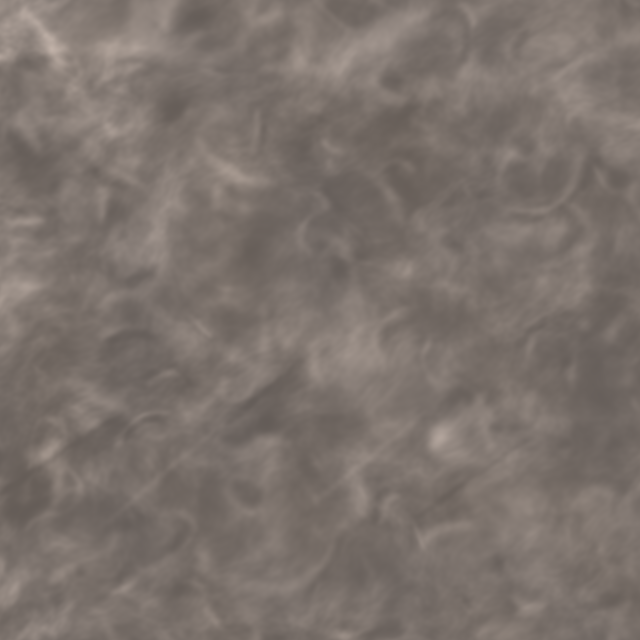
Reproduce this texture procedurally as a WebGL 1 fragment shader.

```glsl
precision highp float;
// Weathered grey-brown stone: soft layered noise mottling, crossed by pale
// broken veins with shaded flanks, scattered oblong stains and flecks,
// a few long slanting scratches and one pale smear near the top edge.
uniform vec2 u_resolution;

const vec3 STONE_TINT = vec3(1.0, 0.922, 0.873);
const float BASE_TONE = 0.474;

vec2 hash2(vec2 p) {
  vec3 q = fract(p.xyx * vec3(0.1031, 0.1030, 0.0973));
  q += dot(q, q.yzx + 33.33);
  return fract((q.xx + q.yz) * q.zy);
}

vec2 rotate(vec2 p, float angle) {
  float c = cos(angle), s = sin(angle);
  return vec2(c * p.x + s * p.y, c * p.y - s * p.x);
}

float cornerSlope(vec2 cell, vec2 offset) {
  float angle = 6.2832 * hash2(cell + 71.0).x;
  return dot(vec2(cos(angle), sin(angle)), offset);
}

// Gradient noise, roughly -0.7 to 0.7
float noise(vec2 p) {
  vec2 i = floor(p), f = p - i;
  vec2 u = f * f * f * (f * (f * 6.0 - 15.0) + 10.0);
  vec2 e = vec2(1.0, 0.0);
  float low = mix(cornerSlope(i, f), cornerSlope(i + e, f - e), u.x);
  float high = mix(cornerSlope(i + e.yx, f - e.yx), cornerSlope(i + 1.0, f - 1.0), u.x);
  return mix(low, high, u.y);
}

// Octaves with a strong middle and a faint fine end keep the look soft
float mottling(vec2 p) {
  float sum = 0.0;
  float weight = 0.85;
  for (int i = 0; i < 5; i++) {
    sum += weight * noise(p);
    p = rotate(p, 0.5) * 2.03 + 17.3;
    weight *= i < 2 ? 0.95 : 0.52;
  }
  return sum;
}

float bell(float x, float width) {
  return exp(-x * x / (width * width));
}

// Pale thread on the zero line of a noise field, darker along one flank
float vein(vec2 p, float scale, float width, vec2 seed) {
  float field = noise(p * scale + seed);
  float broken = smoothstep(0.0, 0.3, noise(p * scale * 1.4 + seed.yx + 5.0));
  return broken * (bell(field, width) - 0.7 * bell(field - 2.2 * width, 1.3 * width));
}

// Oblong soft spots, one possible per grid cell
float spots(vec2 p, float cells, float chance, vec2 radii, float seed) {
  vec2 home = floor(p * cells);
  float sum = 0.0;
  for (int y = -1; y <= 1; y++) {
    for (int x = -1; x <= 1; x++) {
      vec2 cell = home + vec2(float(x), float(y));
      vec2 place = hash2(cell + seed);
      vec2 kind = hash2(cell + seed + 40.0);
      vec2 d = rotate(p - (cell + place) / cells, 0.1 + 1.1 * kind.y);
      d /= radii * (0.6 + 0.6 * place.y);
      sum += step(kind.x, chance) * (0.5 + 0.5 * place.x) * exp(-dot(d, d));
    }
  }
  return sum;
}

// Long thin strokes rising to the right, alternately dark and pale
float scratches(vec2 p) {
  float sum = 0.0;
  for (int i = 0; i < 5; i++) {
    float n = float(i);
    vec2 place = hash2(vec2(n * 3.0 + 2.0, 19.0));
    vec2 middle = vec2((n + 0.5) / 6.0, 0.15 + 0.45 * place.y);
    vec2 d = rotate(p - middle, 0.45 + 0.35 * place.x);
    float along = 1.0 - smoothstep(0.06, 0.16, abs(d.x));
    sum += (mod(n, 2.0) * 2.0 - 1.0) * along * bell(d.y, 0.006);
  }
  return sum;
}

// Bright slanted patch with a pale band trailing to its left
float smear(vec2 p, float wobble) {
  vec2 d = rotate(p - vec2(0.61, 0.945), 0.6) / vec2(0.07, 0.032);
  float height = p.y - 0.9 - 0.015 * sin(p.x * 9.0);
  float band = smoothstep(-0.012, 0.015, height) * exp(-max(height, 0.0) / 0.06);
  band *= 1.0 - smoothstep(0.45, 0.68, p.x);
  return 0.16 * exp(-dot(d, d)) + 0.1 * band * (0.8 + wobble);
}

void main() {
  vec2 p = gl_FragCoord.xy / u_resolution;
  vec2 bend = vec2(noise(p * 5.0 + 3.0), noise(p * 5.0 + 31.0));
  vec2 ripple = vec2(noise(p * 15.0 + 8.0), noise(p * 15.0 + 57.0));
  vec2 q = p + 0.028 * bend + 0.009 * ripple;
  vec2 grain = rotate(q, 0.6) * vec2(0.9, 1.15);

  // Relief grows toward the left side
  float relief = mix(1.15, 0.9, smoothstep(0.0, 0.4, p.x));
  float mottle = mottling(grain * 5.0 + 11.0) * relief;
  float tone = BASE_TONE + 0.105 * mottle + 0.035 * mottle * mottle;
  tone += 0.06 * noise(p * 2.5 + 6.0);
  tone += 0.065 * relief * vein(q, 5.5, 0.06, vec2(13.0, 27.0));
  tone += 0.06 * relief * vein(q, 10.0, 0.09, vec2(41.0, 9.0));
  tone -= 0.085 * spots(q, 6.0, 0.5, vec2(0.036, 0.019), 3.0);
  tone += 0.1 * spots(q, 7.0, 0.3, vec2(0.028, 0.013), 23.0);
  tone += 0.04 * scratches(p + 0.006 * bend);
  tone += smear(p + 0.012 * ripple, bend.x);

  // Compress deep shadows so that stains stay soft
  tone = 0.39 + 0.5 * (tone - 0.39 + sqrt(pow(tone - 0.39, 2.0) + 0.0016));
  float warmth = 0.008 * noise(p * 7.0 + 90.0);
  vec3 color = (tone - 0.004) * STONE_TINT + warmth * vec3(0.5, 0.0, -0.8);
  gl_FragColor = vec4(clamp(color, 0.0, 1.0), 1.0);
}
```
